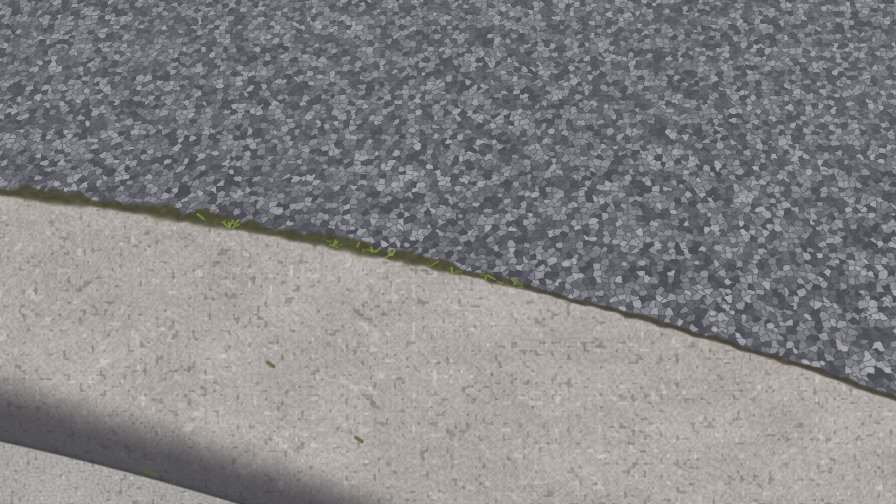
A WebGL 2 fragment shader for this texture:

```glsl
#version 300 es
precision highp float;
// Asphalt road above a pale concrete gutter, with a soft shadow and a kerb at lower left.
// Curved seams split the surfaces; cellular stones, value noise and scattered
// grass blades give the detail. Lengths are in canvas heights.

uniform vec2 u_resolution;
out vec4 fragColor;

const vec3 TAR = vec3(0.30, 0.305, 0.335);
const vec3 STONE = vec3(0.66, 0.66, 0.685);
const vec3 PEBBLE = vec3(0.70, 0.69, 0.71);
const vec3 CONCRETE = vec3(0.675, 0.655, 0.635);
const vec3 KERB = vec3(0.66, 0.65, 0.64);
const vec3 SHADOW = vec3(0.335, 0.33, 0.345);
const vec3 SOIL = vec3(0.27, 0.25, 0.20);
const vec3 GRASS = vec3(0.43, 0.50, 0.22);
const vec3 SEAM = vec3(0.616, -0.1107, -0.0668);     // quadratic coefficients
const vec3 KERB_EDGE = vec3(0.125, -0.22, -0.09);
const vec3 SHADE_EDGE = vec3(0.232, -0.27, -0.05);
const float STONE_FREQ = 72.0;
const float PEBBLE_FREQ = 26.0;
const float CLUMPS[5] = float[5](0.43, 0.69, 0.76, 0.88, 0.99);
const vec2 DEBRIS[3] = vec2[3](vec2(0.537, 0.277), vec2(0.712, 0.128), vec2(0.298, 0.062));

float hash(vec2 p) {
    return fract(sin(dot(p, vec2(127.1, 311.7))) * 43758.5);
}

vec2 hash2(vec2 p) {
    return vec2(hash(p), hash(p + 57.3));
}

float noise(vec2 p) {
    vec2 i = floor(p), f = fract(p);
    f = f * f * (3.0 - 2.0 * f);
    return mix(mix(hash(i), hash(i + vec2(1, 0)), f.x),
               mix(hash(i + vec2(0, 1)), hash(i + vec2(1, 1)), f.x), f.y);
}

float fbm(vec2 p) {
    float sum = 0.0, amp = 0.5;
    for (int i = 0; i < 4; i++) {
        sum += amp * noise(p);
        p = p * 2.03 + 7.1;
        amp *= 0.5;
    }
    return sum / 0.9375;
}

float curve(vec3 k, float x) {
    return k.x + x * (k.y + x * k.z);
}

float segment(vec2 p, vec2 a, vec2 b) {
    vec2 d = b - a;
    return length(p - a - d * clamp(dot(p - a, d) / dot(d, d), 0.0, 1.0));
}

// x: gap between the two nearest cells, y: random value of the nearest
vec2 cells(vec2 p) {
    vec2 base = floor(p), id = base;
    float near = 9.0, next = 9.0;
    for (int j = -1; j <= 1; j++)
    for (int i = -1; i <= 1; i++) {
        vec2 c = base + vec2(i, j);
        float d = length(c + 0.1 + 0.8 * hash2(c) - p);
        if (d < near) { next = near; near = d; id = c; }
        else next = min(next, d);
    }
    return vec2(next - near, hash(id + 19.7));
}

vec3 asphalt(vec2 p, float above, float px) {
    vec2 q = vec2(p.x - 0.9, p.y) * (0.8 + 0.4 * p.y);    // finer with distance
    vec2 cell = cells(q * STONE_FREQ + 0.5 * noise(q * 130.0));
    float far = smoothstep(0.25, 1.0, p.y);
    float body = smoothstep(0.0, 0.22 + px * STONE_FREQ * 0.5, cell.x);
    float tone = pow(cell.y, 1.25) * (0.45 + 0.55 * body);
    tone = mix(tone, 0.43, 0.22 * far);
    tone += 0.16 * (noise(q * 210.0) - 0.5) + 0.14 * (fbm(q * 7.0) - 0.5);
    tone -= 0.10 * exp(-above * 14.0);
    vec3 col = mix(TAR, STONE, clamp(tone, 0.0, 1.0));
    // sparse larger pebbles
    vec2 g = q * PEBBLE_FREQ, id = floor(g);
    vec2 off = g - id - 0.25 - 0.5 * hash2(id + 3.0);
    float radius = mix(0.10, 0.21, hash(id + 8.0));
    float wobble = 0.06 * (noise(g * 6.0) - 0.5);
    float soft = px * PEBBLE_FREQ;
    float m = 1.0 - smoothstep(radius - soft, radius + soft, length(off * vec2(1.0, 1.2)) + wobble);
    return mix(col, PEBBLE, m * step(0.83, hash(id + 31.0)) * (0.85 - 0.6 * far));
}

vec3 concrete(vec2 p, vec3 base) {
    float grain = noise(p * 240.0) - 0.5, blotch = fbm(p * vec2(9.0, 13.0)) - 0.5;
    float pits = smoothstep(0.73, 0.92, noise(p * 125.0 + 4.0));
    float chips = smoothstep(0.78, 0.95, noise(p * 95.0 + 40.0));
    return base + 0.10 * grain + 0.09 * blotch - pits * vec3(0.10, 0.105, 0.11) + 0.07 * chips;
}

void main() {
    vec2 p = gl_FragCoord.xy / u_resolution.y;
    float px = 1.0 / u_resolution.y;
    float above = p.y - curve(SEAM, p.x) + 0.006 * (noise(p * 45.0) - 0.5);

    // gutter, its shadow and the kerb
    vec3 col = concrete(p, CONCRETE);
    float shade = p.y - curve(SHADE_EDGE, p.x) + 0.012 * (fbm(p * 25.0) - 0.5);
    float dark = 1.0 - smoothstep(-0.055, 0.05, shade);
    col = mix(col, SHADOW + 0.3 * (col - CONCRETE), dark);
    float kerb = p.y - curve(KERB_EDGE, p.x);
    col *= 1.0 - 0.25 * exp(-abs(kerb) * 150.0);
    col = mix(concrete(p + 5.0, KERB), col, smoothstep(-px - 0.002, px, kerb));

    // road and the soil in the seam
    col = mix(col, asphalt(p, above, px), smoothstep(-px, px, above));
    float mossy = 1.0 - smoothstep(0.75, 1.15, p.x);
    float width = mix(0.004, 0.012, mossy) * (0.4 + 1.2 * noise(vec2(p.x * 38.0, 2.0)));
    float soil = 1.0 - smoothstep(width * 0.5, width + 2.0 * px, abs(above - 0.4 * width));
    vec3 earth = mix(SOIL, GRASS * 0.8, 0.45 * mossy * noise(p * 110.0));
    col = mix(col, earth, 0.85 * soil);

    // grass blades in clumps along the seam
    for (int i = 0; i < 45; i++) {
        vec2 r = hash2(vec2(i, 5)), s = hash2(vec2(i, 23));
        float x = CLUMPS[i % 5] + (r.x - 0.5) * 0.075;
        vec2 root = vec2(x, curve(SEAM, x) + (r.y - 0.4) * 0.012);
        vec2 tip = root + vec2((s.x - 0.5) * 0.03, 0.014 * (s.y - 0.3));
        float blade = 1.0 - smoothstep(0.0008, 0.0012 + px, segment(p, root, tip));
        col = mix(col, GRASS * (0.75 + 0.5 * s.y), 0.75 * blade);
    }

    // stray leaves on the gutter
    for (int i = 0; i < 3; i++) {
        vec2 arm = vec2(0.006 + 0.005 * float(i / 2), -0.004);
        float d = segment(p, DEBRIS[i] - arm, DEBRIS[i] + arm);
        col = mix(col, mix(SOIL, GRASS, 0.5), 0.8 * (1.0 - smoothstep(0.002, 0.003 + px, d)));
    }
    fragColor = vec4(clamp(col, 0.0, 1.0), 1.0);
}
```
